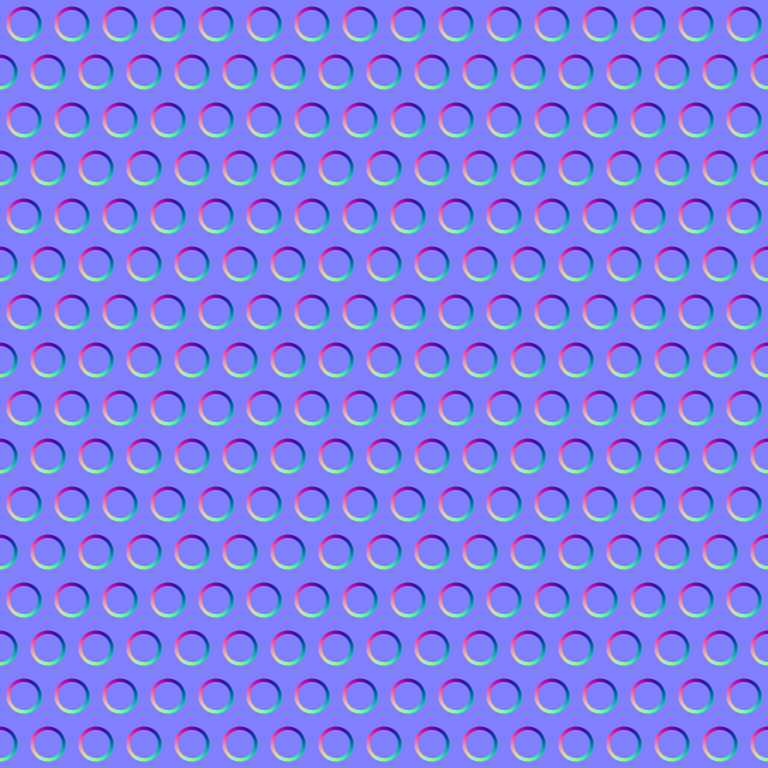
Give the GLSL for this texture map, as a Shadertoy shader.

```glsl
// Tangent-space normal map of a sheet with staggered rows of round, flat-bottomed dents.

#define REPEATS 16.0        // cells across and down, even so the stagger wraps
#define ROW_SHIFT 0.5       // sideways shift of every other row, in cells
#define OUTER_RADIUS 0.368  // top of the sloped wall, in cells
#define INNER_RADIUS 0.290  // foot of the sloped wall, in cells
#define PEAK_SLOPE 6.0      // steepness halfway up the wall
#define SAMPLES 3           // antialiasing samples per axis

// Position relative to the centre of the nearest dent, in cells
vec2 staggeredCell(vec2 uv) {
    vec2 grid = uv * REPEATS;
    float evenRow = 1.0 - mod(floor(grid.y), 2.0);
    grid.x += ROW_SHIFT * evenRow;
    return fract(grid) - 0.5;
}

// Slope of a smoothstep wall: zero at both rims, steepest in the middle
float wallSlope(float radius) {
    float t = clamp((radius - INNER_RADIUS) / (OUTER_RADIUS - INNER_RADIUS), 0.0, 1.0);
    return PEAK_SLOPE * 4.0 * t * (1.0 - t);
}

// Surface normal, leaning towards the dent centre on the wall
vec3 dentNormal(vec2 uv) {
    vec2 cell = staggeredCell(uv);
    float radius = length(cell);
    vec2 outward = cell / max(radius, 1e-4);
    return normalize(vec3(-outward * wallSlope(radius), 1.0));
}

void mainImage(out vec4 fragColor, in vec2 fragCoord) {
    // Average the encoded normals over the pixel area
    vec3 color = vec3(0.0);
    for (int y = 0; y < SAMPLES; y++) {
        for (int x = 0; x < SAMPLES; x++) {
            vec2 offset = (vec2(x, y) + 0.5) / float(SAMPLES) - 0.5;
            color += 0.5 + 0.5 * dentNormal((fragCoord + offset) / iResolution.xy);
        }
    }
    fragColor = vec4(color / float(SAMPLES * SAMPLES), 1.0);
}
```
